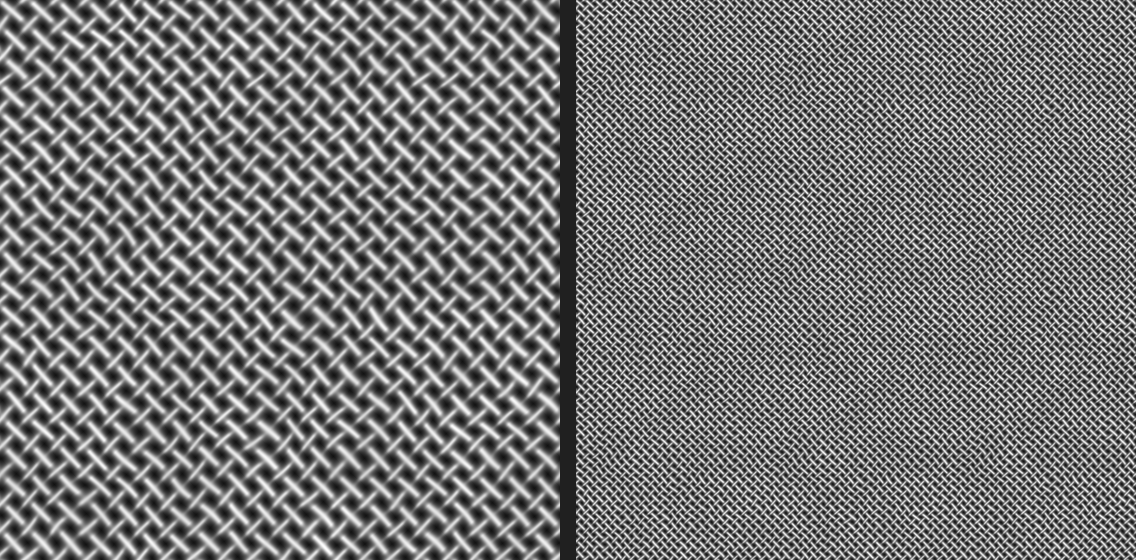
Left: one tile. Right: repeated 3 by 3.
Give the GLSL for this texture, as a three.js fragment shader.

```glsl
// Diagonal grey wire mesh in plain weave, thick wires crossing thin ones, slightly bent.
varying vec2 vUv;

const float REPEATS = 20.0;              // weave cells across and down
const vec2 WEAVE_ORIGIN = vec2(0.52, 0.62);
const vec2 THICK_WIDTHS = vec2(0.112, 0.225); // bright core and grey flank, in cells
const vec2 THIN_WIDTHS = vec2(0.074, 0.21);
const float CORE_SHARE = 0.48;
const float BURIED_LEVEL = 0.38;         // brightness of a wire passing under
const float THIN_SHINE = 0.93;
const float THIN_SHIFT = 0.12;           // thin crowns sit a little up the wire
const float CONTRAST = 1.14;
const vec3 HOLE_COLOR = vec3(0.035);
const vec3 WIRE_COLOR = vec3(0.92);
const float PI = 3.14159;

// Hash without sine
float hash(vec2 p, float seed) {
  vec3 q = fract(vec3(p.xyx) * 0.1031 + seed * 0.137);
  q += dot(q, q.yzx + 33.33);
  return fract((q.x + q.y) * q.z);
}

// Value noise from -1 to 1 that wraps after the given number of cells
float wrapNoise(vec2 uv, float cells, float seed) {
  vec2 p = uv * cells;
  vec2 i = floor(p);
  vec2 f = fract(p);
  f = f * f * (3.0 - 2.0 * f);
  vec2 lo = mod(i, cells);
  vec2 hi = mod(i + 1.0, cells);
  float bottom = mix(hash(lo, seed), hash(vec2(hi.x, lo.y), seed), f.x);
  float top = mix(hash(vec2(lo.x, hi.y), seed), hash(hi, seed), f.x);
  return 2.0 * mix(bottom, top, f.y) - 1.0;
}

vec2 bend(vec2 uv, float cells, float seed) {
  return vec2(wrapNoise(uv, cells, seed), wrapNoise(uv, cells, seed + 1.0));
}

// Bright core on a wide grey flank
float ridge(float dist, vec2 widths) {
  vec2 d = dist / widths;
  vec2 g = exp(-d * d);
  return mix(g.y, g.x, CORE_SHARE);
}

// Soft wire: lines lie at whole values of across, rising and sinking along
float wire(float across, float along, float phase, vec2 widths, vec2 rise) {
  float line = floor(across + 0.5);
  float height = 0.5 + 0.5 * cos(PI * (along - line + phase));
  float level = mix(BURIED_LEVEL, 1.0, smoothstep(rise.x, rise.y, height));
  return ridge((across - line) * 0.7071, widths) * level;
}

void main() {
  // Bent cell coordinates
  vec2 p = vUv * REPEATS - WEAVE_ORIGIN;
  p += 0.12 * bend(vUv, 10.0, 1.0) + 0.05 * bend(vUv, 24.0, 5.0);
  float u = p.x + p.y;
  float v = p.x - p.y;

  // Falling thick wires and rising thin wires, alternately on top
  float thick = wire(u, v, 0.0, THICK_WIDTHS, vec2(0.0, 0.42));
  float thin = THIN_SHINE * wire(v, u, 1.0 - THIN_SHIFT, THIN_WIDTHS, vec2(0.05, 0.75));
  float light = 1.0 - (1.0 - thick) * (1.0 - thin);

  // Deep holes and uneven shine
  light = pow(light, CONTRAST);
  light *= 1.0 + 0.04 * wrapNoise(vUv, 60.0, 9.0) + 0.05 * wrapNoise(vUv, 12.0, 11.0);

  gl_FragColor = vec4(mix(HOLE_COLOR, WIRE_COLOR, light), 1.0);
}
```
